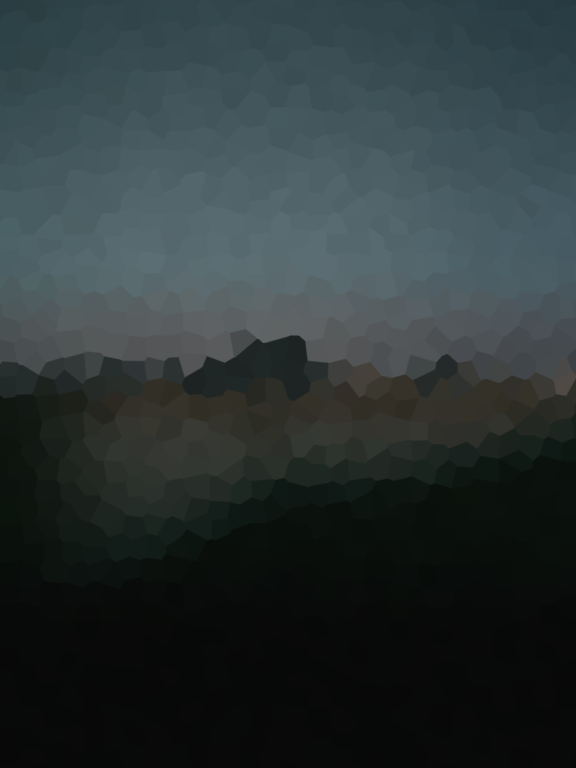
Give the GLSL for this background, as a Shadertoy shader.

```glsl
#define CELLS 28.0
#define JITTER 0.82
#define HORIZON 0.522
#define SKY_TONE 0.055
#define LAND_TONE 0.16
#define SKY_TOP vec3(0.195, 0.275, 0.295)
#define SKY_MID vec3(0.355, 0.430, 0.450)
#define SKY_HAZE vec3(0.365, 0.372, 0.378)
#define TREES vec3(0.115, 0.145, 0.140)
#define EARTH vec3(0.195, 0.182, 0.150)
#define GRASS vec3(0.215, 0.228, 0.205)
#define NIGHT vec3(0.030, 0.033, 0.032)

vec2 hash2(vec2 p) {
    vec3 q = fract(p.xyx * vec3(0.1031, 0.1030, 0.0973));
    q += dot(q, q.yzx + 33.33);
    return fract((q.xx + q.yz) * q.zy);
}

// Soft elliptical spot
float spot(vec2 p, vec2 center, vec2 radius) {
    vec2 d = (p - center) / radius;
    return exp(-dot(d, d));
}

// Soft interval from a to b
float band(float x, float a, float b, float soft) {
    return smoothstep(a - soft, a + soft, x) * (1.0 - smoothstep(b - soft, b + soft, x));
}

vec3 skyColor(vec2 p) {
    vec3 c = mix(SKY_MID, SKY_TOP, pow(smoothstep(0.64, 1.06, p.y), 0.85) * 1.05);
    c = mix(c, SKY_HAZE, 1.0 - smoothstep(0.555, 0.665, p.y));
    c *= mix(0.87, 1.0, smoothstep(0.51, 0.58, p.y));
    // Cooler, dimmer sides
    float right = smoothstep(0.5, 1.05, p.x);
    float left = 1.0 - smoothstep(-0.1, 0.35, p.x);
    c *= 1.0 - right * vec3(0.22, 0.17, 0.13) - left * vec3(0.19, 0.13, 0.13);
    return c;
}

vec3 landColor(vec2 p) {
    // Brown far field fading into green
    vec3 c = mix(GRASS, EARTH, smoothstep(0.425, 0.475, p.y));
    c = mix(c, vec3(0.245, 0.225, 0.195), 0.8 * spot(p, vec2(0.88, 0.443), vec2(0.18, 0.020)));
    c = mix(c, vec3(0.145, 0.150, 0.120), 0.8 * spot(p, vec2(0.45, 0.44), vec2(0.055, 0.025)));
    // Lower slope sinking into shadow
    float edge = 0.215 + 0.2 * p.x + 0.03 * spot(p, vec2(0.48, p.y), vec2(0.13, 1.0));
    float slope = p.y - edge;
    vec3 teal = vec3(0.065, 0.110, 0.095);
    c = mix(teal, c, smoothstep(0.0, 0.095 + 0.09 * (1.0 - smoothstep(0.1, 0.45, p.x)), slope));
    vec3 shadow = mix(NIGHT, vec3(0.040, 0.068, 0.048), smoothstep(0.14, 0.36, p.y));
    c = mix(shadow, c, smoothstep(-0.025, 0.03, slope));
    // Dark left margin
    vec3 margin = mix(shadow, vec3(0.060, 0.085, 0.065), smoothstep(0.35, 0.5, p.y));
    return mix(margin, c, smoothstep(0.0, 0.27, p.x));
}

vec3 sceneColor(vec2 p) {
    // Skyline with one raised clump of trees
    float crown = band(p.x, 0.39, 0.52, 0.018);
    float skyline = HORIZON + 0.028 * crown - 0.008 * smoothstep(0.8, 1.0, p.x);
    float land = 1.0 - smoothstep(skyline - 0.006, skyline + 0.006, p.y);
    vec3 ground = landColor(p);
    vec3 farTrees = mix(vec3(0.145, 0.175, 0.175), vec3(0.235, 0.238, 0.230),
                        smoothstep(0.53, 0.60, p.x));
    float clump = band(p.x, 0.30, 0.54, 0.02);
    float darkGap = spot(p, vec2(0.76, 0.515), vec2(0.045, 0.025));
    vec3 trees = mix(farTrees, TREES, max(clump, darkGap));
    float treeBase = 0.497 - 0.010 * clump;
    ground = mix(ground, trees, smoothstep(treeBase - 0.010, treeBase + 0.010, p.y));
    // Pale glints along the horizon
    float glint = spot(p, vec2(0.63, 0.508), vec2(0.022, 0.014))
                + spot(p, vec2(0.83, 0.509), vec2(0.024, 0.016))
                + smoothstep(0.86, 0.93, p.x) * band(p.y, 0.500, 0.525, 0.006);
    ground = mix(ground, vec3(0.345, 0.305, 0.270), 0.75 * min(glint, 1.0));
    return mix(skyColor(p), ground, land);
}

// Flat colour of one facet, with a small random tone
vec3 facetColor(vec2 site, vec2 id, float aspect) {
    vec2 p = site / CELLS * vec2(1.0, aspect);
    float tone = hash2(id + 71.0).x - 0.5;
    float amount = mix(LAND_TONE, SKY_TONE, smoothstep(0.51, 0.60, p.y));
    return sceneColor(p) * (1.0 + tone * amount);
}

void mainImage(out vec4 fragColor, in vec2 fragCoord) {
    vec2 p = fragCoord / iResolution.x * CELLS;
    float aspect = iResolution.x / iResolution.y;
    vec2 base = floor(p);
    vec2 site1 = vec2(0.0), site2 = vec2(0.0), id1 = vec2(0.0), id2 = vec2(0.0);
    float d1 = 1e5, d2 = 1e5;
    // Two nearest scattered sites
    for (int j = -2; j <= 2; j++)
    for (int i = -2; i <= 2; i++) {
        vec2 id = base + vec2(i, j);
        vec2 site = id + 0.5 + JITTER * (hash2(id + 19.0) - 0.5);
        float d = dot(p - site, p - site);
        if (d < d1) {
            d2 = d1; site2 = site1; id2 = id1;
            d1 = d; site1 = site; id1 = id;
        } else if (d < d2) {
            d2 = d; site2 = site; id2 = id;
        }
    }
    // Smooth blend over the shared border
    float border = (d2 - d1) / (2.0 * length(site2 - site1));
    float pixel = CELLS / iResolution.x;
    vec3 color = mix(facetColor(site2, id2, aspect), facetColor(site1, id1, aspect),
                     smoothstep(-pixel, pixel, border));
    fragColor = vec4(color, 1.0);
}
```
